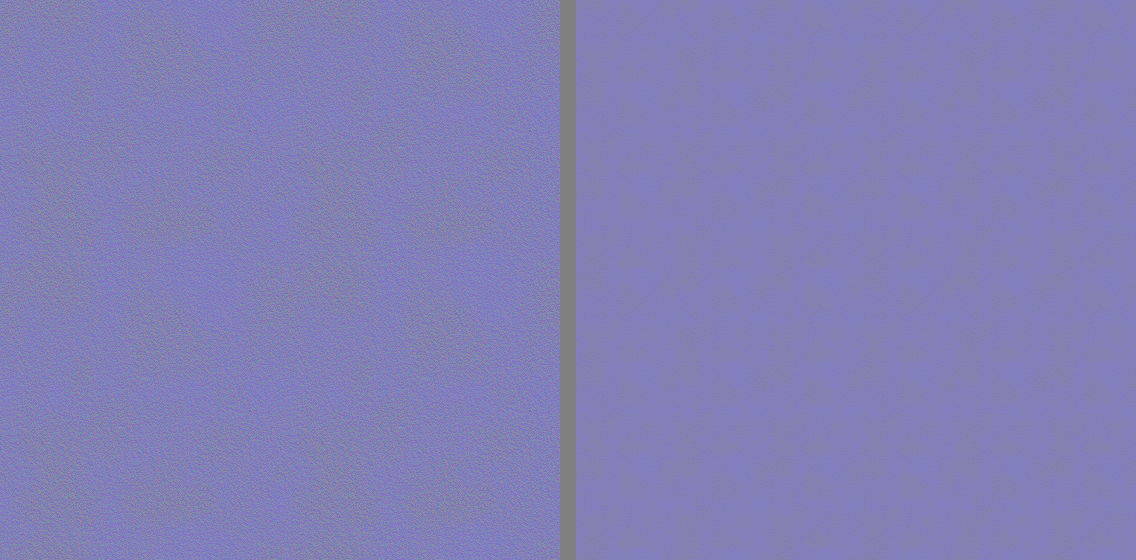
Left: one tile. Right: repeated 3 by 3.
Write a WebGL 1 fragment shader that draws this texture map.

```glsl
precision highp float;
// Tileable normal map of fine leathery grain with diagonal creases and soft calm patches.

uniform vec2 u_resolution;

const float REPEATS = 2.0;                   // whole tiles across the canvas
const vec2 FOLD_CELLS = vec2(46.0, 84.0);    // cells along and across the diagonal
const vec2 CREASE_CELLS = vec2(104.0, 176.0);
const vec2 GRAIN_CELLS = vec2(190.0, 230.0);
const vec3 LAYER_SHARES = vec3(0.22, 0.4, 0.38); // folds, creases, grain
const float SLOPE_STEP = 1.0 / 340.0;        // sampling distance in tile units
const float CALM_RELIEF = 4.4;
const float ROUGH_RELIEF = 6.2;
const float CLOUD_CELLS = 5.0;
const float CLOUD_FADE = 0.6;                // weight of each finer cloud layer
const vec3 FLAT_TINT = vec3(0.509, 0.503, 0.718);
const vec2 TILT_GAIN = vec2(0.105, 0.088);   // red and green contrast
const vec2 BLUE_LEAN = vec2(0.4, 0.45);      // blue lost on faces leaning right and up
const float FACING_GAIN = 0.09;              // blue gained on level faces
const float MEAN_FACING = 0.8;
const vec3 CALM_TINT = vec3(-0.006, -0.01, 0.05); // calm patches against rough ones

float hash(vec2 p) {
  vec3 q = fract(vec3(p.xyx) * 0.1031);
  q += dot(q, q.yzx + 33.33);
  return fract((q.x + q.y) * q.z);
}

vec2 fade(vec2 f) {
  return f * f * (3.0 - 2.0 * f);
}

// Value noise on an upright grid that wraps after a whole number of cells.
float wrappedNoise(vec2 uv, float cells, float seed) {
  vec2 p = uv * cells;
  vec2 i = floor(p);
  vec2 f = fade(p - i);
  vec2 lo = mod(i, cells) + seed;
  vec2 hi = mod(i + 1.0, cells) + seed;
  return mix(mix(hash(lo), hash(vec2(hi.x, lo.y)), f.x),
             mix(hash(vec2(lo.x, hi.y)), hash(hi), f.x), f.y);
}

// Hash of a diagonal cell: a step of one tile shifts it by (n.x, +-n.y).
float diagonalHash(vec2 cell, vec2 n, float seed) {
  float turns = floor((cell.x + 0.5) / n.x);
  cell -= turns * n;
  cell.y = mod(cell.y, 2.0 * n.y);
  return hash(cell + seed);
}

// Value noise stretched along the rising diagonal, wrapping with the tile.
float diagonalNoise(vec2 uv, vec2 n, float seed) {
  vec2 p = vec2(uv.x + uv.y, uv.x - uv.y) * n;
  vec2 i = floor(p);
  vec2 f = fade(p - i);
  float a = diagonalHash(i, n, seed);
  float b = diagonalHash(i + vec2(1.0, 0.0), n, seed);
  float c = diagonalHash(i + vec2(0.0, 1.0), n, seed);
  float d = diagonalHash(i + vec2(1.0, 1.0), n, seed);
  return mix(mix(a, b, f.x), mix(c, d, f.x), f.y);
}

float surfaceHeight(vec2 uv) {
  return dot(LAYER_SHARES, vec3(diagonalNoise(uv, FOLD_CELLS, 629.0),
                                diagonalNoise(uv, CREASE_CELLS, 17.0),
                                diagonalNoise(uv, GRAIN_CELLS, 371.0)));
}

// Slow variation between calm and rough patches.
float roughness(vec2 uv) {
  float sum = 0.0;
  float total = 0.0;
  float weight = 1.0;
  float cells = CLOUD_CELLS;
  for (int octave = 0; octave < 4; octave++) {
    sum += weight * wrappedNoise(uv, cells, 53.0 + cells);
    total += weight;
    weight *= CLOUD_FADE;
    cells *= 2.0;
  }
  return smoothstep(0.2, 0.8, sum / total);
}

void main() {
  vec2 uv = fract(gl_FragCoord.xy / u_resolution * REPEATS);
  float rough = roughness(uv);

  // Slope of the height field, steeper in rough patches
  float h = surfaceHeight(uv);
  vec2 slope = vec2(surfaceHeight(uv + vec2(SLOPE_STEP, 0.0)) - h,
                    surfaceHeight(uv + vec2(0.0, SLOPE_STEP)) - h);
  slope *= mix(CALM_RELIEF, ROUGH_RELIEF, rough);
  vec3 normal = normalize(vec3(-slope, 1.0));

  // Pack the softened normal into colour
  vec2 tilt = normal.xy * TILT_GAIN;
  float blue = FACING_GAIN * (normal.z - MEAN_FACING) - dot(BLUE_LEAN, tilt);
  vec3 color = FLAT_TINT + vec3(tilt, blue) + CALM_TINT * (0.5 - rough);
  gl_FragColor = vec4(color, 1.0);
}
```
